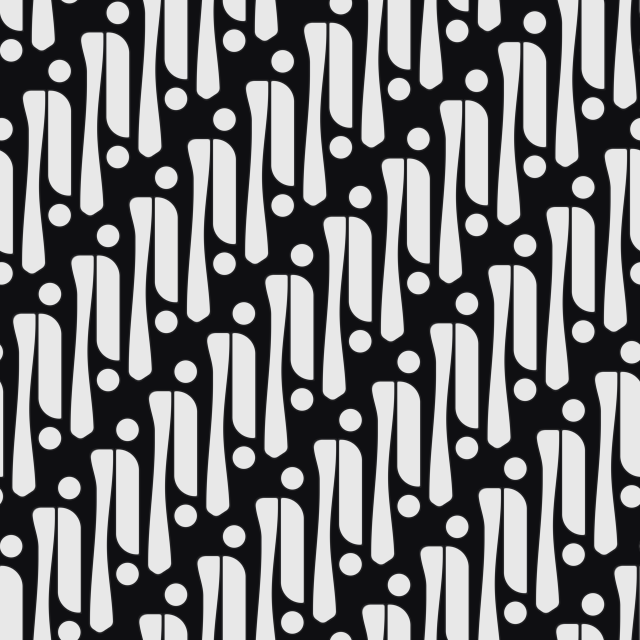
A WebGL 1 fragment shader for this pattern:

```glsl
precision highp float;
// Pale bone, leaf and dot motifs on near-black, set in diagonal chains.
// Each chain is a strip of x + y; motifs step evenly along x - y inside it,
// and every third chain slides half a step so the canvas tiles seamlessly.

#define CANVAS 768.0                  // design units across the canvas
#define CHAIN_GAP (CANVAS / 3.0)      // spacing of chains along x + y
#define STEP (CANVAS / 5.5)           // spacing of motifs along x - y
#define ORIGIN vec2(-120.0, -81.5)    // first motif as (x + y, x - y)
#define DOT_RADIUS 13.5
#define LEAF_HALF vec2(13.7, 63.0)
#define LEAF_ROUND 25.0
#define RIM_WIDTH 1.7
#define INK vec3(0.06, 0.06, 0.07)
#define RIM vec3(0.12, 0.12, 0.13)
#define PALE vec3(0.91)

uniform vec2 u_resolution;

// Maximum with a rounded join of size k
float smoothMax(float a, float b, float k) {
  float h = max(k - abs(a - b), 0.0) / k;
  return max(a, b) + 0.25 * k * h * h;
}

// Waisted bar: curved sides, flat top, blunt pointed foot
float boneDistance(vec2 p) {
  float left = 7.3 * smoothstep(5.0, 48.0, p.y) - 8.0 * smoothstep(60.0, 205.0, p.y);
  float right = 27.0 - 7.5 * smoothstep(10.0, 115.0, p.y)
              + 7.5 * smoothstep(115.0, 215.0, p.y);
  vec2 toTip = p - vec2(11.0, 221.0);
  float foot = smoothMax(dot(toTip, vec2(-0.57, 0.82)), dot(toTip, vec2(0.55, 0.835)), 5.0);
  float d = smoothMax(left - p.x, -p.y, 11.0);
  d = smoothMax(d, p.x - right, 3.0);
  return smoothMax(d, foot, 4.0);
}

// Upright slab with two opposite corners rounded, symmetric under a half turn
float leafDistance(vec2 p) {
  if (p.y > 0.0) p = -p;
  vec2 q = vec2(p.x, -p.y);
  vec2 corner = q - (LEAF_HALF - LEAF_ROUND);
  if (min(corner.x, corner.y) > 0.0) return length(corner) - LEAF_ROUND;
  return smoothMax(abs(q.x) - LEAF_HALF.x, q.y - LEAF_HALF.y, 2.0);
}

// One motif, measured from the top left of its bone with y downward
float motifDistance(vec2 p) {
  float dots = min(length(p - vec2(44.3, -23.5)), length(p - vec2(44.3, 149.5)));
  float leaf = leafDistance(p - vec2(44.3, 63.0));
  return min(min(boneDistance(p), leaf), dots - DOT_RADIUS);
}

float patternDistance(vec2 p) {
  vec2 diagonal = vec2(p.x + p.y, p.x - p.y) - ORIGIN;

  // Choose the chain; the margin keeps each motif inside its own strip
  float chain = floor((diagonal.x + 8.0) / CHAIN_GAP);
  diagonal.x -= chain * CHAIN_GAP;
  diagonal.y -= floor(chain / 3.0) * 0.5 * STEP;

  // A motif spans a little over two steps, so three can reach this point
  float last = floor((diagonal.y + 222.0) / STEP);
  float d = CANVAS;
  for (int i = 0; i < 3; i++) {
    float along = diagonal.y - (last - float(i)) * STEP;
    d = min(d, motifDistance(0.5 * vec2(diagonal.x + along, diagonal.x - along)));
  }
  return d;
}

void main() {
  vec2 uv = gl_FragCoord.xy / u_resolution;
  float pixel = CANVAS / min(u_resolution.x, u_resolution.y);
  float d = patternDistance(vec2(uv.x, 1.0 - uv.y) * CANVAS);

  // Dark ground, faint rim, then the pale fill
  vec3 color = mix(RIM, INK, smoothstep(-0.5, 0.5, (d - RIM_WIDTH) / pixel));
  color = mix(PALE, color, smoothstep(-0.7, 0.7, d / pixel));
  gl_FragColor = vec4(color, 1.0);
}
```
